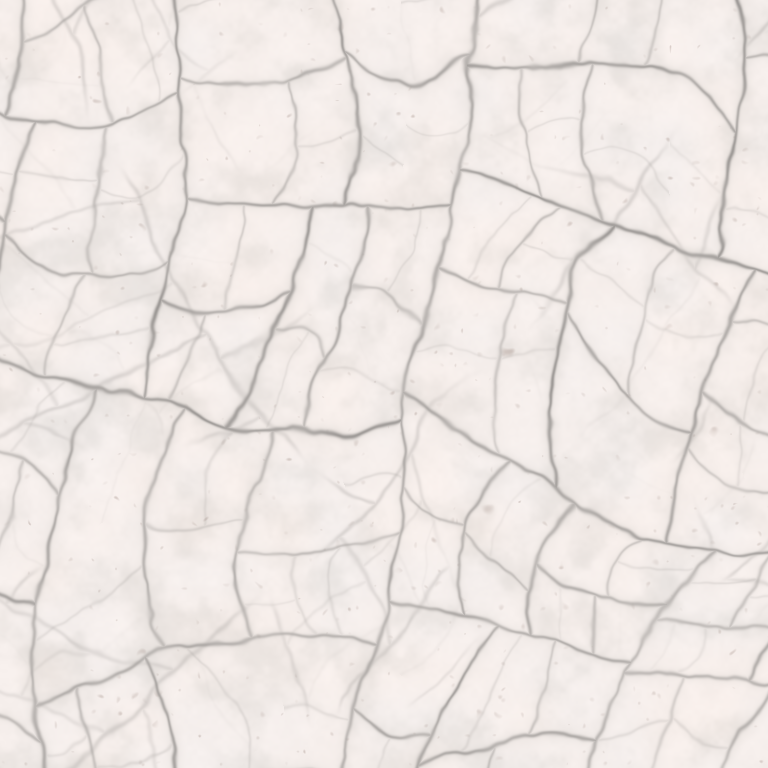
This texture is drawn by a three.js fragment shader. Its source:

```glsl
varying vec2 vUv;

const vec3 PAINT = vec3(0.968, 0.940, 0.928);
const vec3 DUST = vec3(0.870, 0.850, 0.833);
const vec3 CRACK = vec3(0.575, 0.560, 0.550);
const vec3 SPECK = vec3(0.66, 0.59, 0.56);
const int SPLITS = 8;

float hash(vec2 p) {
  vec3 q = fract(p.xyx * 0.1031);
  q += dot(q, q.yzx + 33.33);
  return fract((q.x + q.y) * q.z);
}

float noise(vec2 p) {
  vec2 i = floor(p), f = fract(p);
  f = f * f * (3.0 - 2.0 * f);
  float low = mix(hash(i), hash(i + vec2(1.0, 0.0)), f.x);
  float high = mix(hash(i + vec2(0.0, 1.0)), hash(i + 1.0), f.x);
  return mix(low, high, f.y);
}

float fbm(vec2 p) {
  float sum = 0.0, gain = 0.5;
  for (int i = 0; i < 4; i++) {
    sum += gain * noise(p);
    p = p * 2.03 + 17.3;
    gain *= 0.5;
  }
  return sum / 0.9375;
}

vec2 wobble(vec2 p, float frequency) {
  p = p * frequency + 50.0;
  return vec2(noise(p), noise(p + 37.4)) - 0.5;
}

vec2 turn(vec2 p, float angle) {
  float c = cos(angle), s = sin(angle);
  return vec2(c * p.x - s * p.y, s * p.x + c * p.y);
}

float lineInk(float d, float width) {
  return exp(-d * d / (width * width));
}

// Recursive splitting with bent cuts: x is core ink, y is soft shoulder
vec2 splitCracks(vec2 p, float seed) {
  vec2 lo = vec2(-0.15), hi = vec2(1.15), ink = vec2(0.0);
  vec2 gradX = vec2(1.0, 0.0), gradY = vec2(0.0, 1.0);
  float id = 1.0, upright = 1.3;
  for (int i = 0; i < SPLITS; i++) {
    vec2 size = hi - lo;
    // Swap axes to cross the longer side, favouring upright cuts
    if (size.y > size.x * upright * mix(0.85, 1.2, hash(vec2(id, seed)))) {
      p = p.yx; lo = lo.yx; hi = hi.yx; size = size.yx;
      vec2 swap = gradX; gradX = gradY; gradY = swap;
      upright = 1.0 / upright;
    }
    vec2 extent = size * 0.5;
    vec2 u = (p - lo) / extent - 1.0;
    float tilt = 0.40 * (hash(vec2(id, seed + 1.0)) - 0.5);
    float bow = 0.18 * (hash(vec2(id, seed + 2.0)) - 0.5);

    // Bend space inside the box, leaving its sides fixed
    float shift = extent.x * (tilt * u.y + bow * (1.0 - 2.0 * u.y * u.y));
    float slope = extent.x / extent.y * (tilt - 4.0 * bow * u.y);
    float weight = 1.0 - u.x * u.x;
    gradX = gradX * (1.0 + 2.0 * shift * u.x / extent.x) - gradY * slope * weight;
    p.x -= shift * weight;

    // Late cuts are thin, faint and often missing
    float cut = lo.x + size.x * mix(0.38, 0.62, hash(vec2(id, seed + 3.0)));
    float d = abs(p.x - cut) / max(length(gradX), 0.3);
    float fade = 1.0 - smoothstep(3.6, 8.4, float(i));
    float chance = hash(vec2(id, seed + 4.0));
    float strength = fade * mix(0.62, 1.0, chance);
    if (i > 5) strength *= smoothstep(0.2, 0.6, chance);
    float core = lineInk(d, mix(0.0020, 0.0027, fade));
    ink = max(ink, strength * vec2(core, exp(-d / 0.0065)));

    if (p.x < cut) { hi.x = cut; id = 2.0 * id; }
    else { lo.x = cut; id = 2.0 * id + 1.0; }
  }
  return ink;
}

// Scattered dots, one chance per grid cell
float specks(vec2 p, float count, float chance, float radius) {
  vec2 grid = p * count + 40.0;
  vec2 cell = floor(grid);
  vec2 centre = 0.3 + 0.4 * vec2(hash(cell + 3.0), hash(cell + 71.0));
  float d = length(fract(grid) - centre) / count;
  float r = radius * mix(0.5, 1.0, hash(cell + 29.0));
  float present = step(1.0 - chance, hash(cell + 113.0));
  return present * mix(0.3, 1.0, hash(cell + 151.0)) * (1.0 - smoothstep(0.1 * r, r, d));
}

void main() {
  vec2 p = vUv;
  vec2 bent = p + 0.05 * wobble(p, 4.0) + 0.018 * wobble(p, 12.0)
    + 0.0075 * wobble(p, 34.0) + 0.0028 * wobble(p, 80.0);

  // Mottled paint with faint grey patches and fine grain
  float corner = 1.0 - smoothstep(0.1, 0.9, length(p));
  float dust = smoothstep(0.45, 0.85, fbm(p * 21.0 + 12.0) + 0.09 * corner);
  vec3 color = mix(PAINT, DUST, 0.48 * dust);
  color += 0.024 * (fbm(p * 40.0 + 5.0) - 0.5) + 0.008 * (noise(p * 150.0) - 0.5);
  color += vec3(0.012, 0.0, -0.008) * (noise(p * 16.0 + 60.0) - 0.5);

  // Small specks and a few ragged stains
  vec2 ragged = p + 0.008 * wobble(p, 90.0);
  float dots = 0.4 * specks(ragged, 36.0, 0.09, 0.0055)
    + 0.25 * specks(ragged + 0.37, 60.0, 0.09, 0.0045)
    + 0.5 * specks(ragged, 10.0, 0.04, 0.010);
  color = mix(color, SPECK, min(dots, 0.7));

  // Faint slanted hairlines in patches
  vec2 slanted = 0.5 + 0.82 * turn(bent - 0.5, 0.75);
  float patches = smoothstep(0.50, 0.66, noise(p * 6.0 + 83.0));
  vec2 hair = patches * splitCracks(slanted, 51.0);
  color = mix(color, CRACK, 0.26 * hair.x);

  // Main cracks of uneven depth with soft shoulders
  vec2 ink = splitCracks(bent, 23.0);
  float depth = 0.58 + 0.36 * noise(p * 20.0 + 31.0);
  color = mix(color, DUST, 0.75 * ink.y);
  color = mix(color, CRACK, clamp(ink.x * depth, 0.0, 0.95));

  gl_FragColor = vec4(color, 1.0);
}
```
